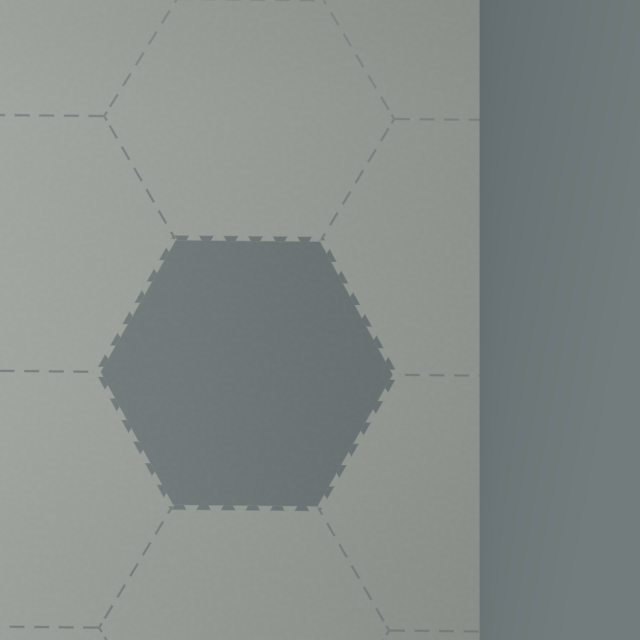
Reproduce this pattern procedurally as a three.js fragment shader.

```glsl
varying vec2 vUv;

#define CENTER vec2(0.3854, 0.4167)
#define TILT 0.01
#define PERIOD 0.0384
#define DASH_HALF 0.0115
#define LINE_HALF 0.0017
#define SOFT 0.0015
#define PANEL_X 0.7493
#define GRAIN 0.012

// Corners of the tile pattern, folded into one quadrant
const vec2 SIDE = vec2(0.2318, 0.0);
const vec2 SHOULDER = vec2(0.1146, 0.2100);
const vec2 OUTER = vec2(0.2266, 0.3997);
const vec2 TOP = vec2(0.1146, 0.5840);

float fill(float d) {
  return 1.0 - smoothstep(-SOFT, SOFT, d);
}

// Signed offset from the nearest repeat centre
float repeatAt(float t, float offset) {
  return mod(t - offset + 0.5 * PERIOD, PERIOD) - 0.5 * PERIOD;
}

float dashes(vec2 p, vec2 a, vec2 b, float offset) {
  float len = distance(a, b);
  vec2 dir = (b - a) / len;
  vec2 r = p - a;
  float t = dot(r, dir);
  float across = abs(dir.x * r.y - dir.y * r.x) - LINE_HALF;
  float along = abs(repeatAt(t, offset)) - DASH_HALF;
  along = min(along, abs(t) - 0.008);
  return max(max(across, along), max(-t, t - len));
}

float dovetail(float d, float t, float offset) {
  float flank = abs(repeatAt(t, offset)) - 0.009 - 0.5 * d;
  return max(abs(d) - 0.0042, flank);
}

// Solid hexagon with interlocking teeth on every edge
float toothedHex(vec2 p) {
  vec2 q = abs(p);
  vec2 edge = SHOULDER - SIDE;
  float len = length(edge);
  vec2 dir = edge / len;
  vec2 r = q - SIDE;
  float dSide = dot(r, vec2(dir.y, -dir.x));
  float dTop = q.y - SHOULDER.y;
  float t = dot(r, dir);
  float body = max(dSide, dTop) + 0.0032;
  float sideTeeth = max(dovetail(dSide, t, 0.018), max(-t, t - len));
  float topTeeth = max(dovetail(dTop, p.x, 0.0117), q.x - SHOULDER.x);
  return min(body, min(sideTeeth, topTeeth));
}

// Dashed outlines of the neighbouring tiles
float tileLines(vec2 p) {
  vec2 q = abs(p);
  float d = dashes(q, OUTER, SHOULDER, 0.0286);
  d = min(d, dashes(q, OUTER, TOP, 0.0286));
  d = min(d, dashes(q, OUTER, vec2(0.7, OUTER.y), 0.013));
  float spoke = max(dashes(q, SIDE, vec2(0.7, 0.0), 0.0273), SIDE.x + 0.008 - q.x);
  float cap = dashes(p, vec2(-TOP.x, TOP.y), TOP, TOP.x + 0.0117);
  return min(d, min(spoke, cap));
}

vec2 hash2(vec2 c) {
  return fract(sin(vec2(dot(c, vec2(127.1, 311.7)), dot(c, vec2(269.5, 183.3)))) * 43758.5);
}

float cellular(vec2 p) {
  vec2 cell = floor(p);
  float nearest = 2.0;
  for (int y = -1; y <= 1; y++) {
    for (int x = -1; x <= 1; x++) {
      vec2 c = cell + vec2(float(x), float(y));
      nearest = min(nearest, distance(p, c + hash2(c)));
    }
  }
  return nearest;
}

void main() {
  vec2 uv = vUv;
  vec2 p = uv - CENTER;
  p = vec2(p.x - TILT * p.y, p.y + TILT * p.x);

  // Softly lit paper
  float across = clamp(uv.x / PANEL_X, 0.0, 1.0);
  vec3 paper = mix(vec3(0.628, 0.649, 0.628), vec3(0.553, 0.575, 0.549), across);
  paper *= 1.0 - 0.035 * smoothstep(0.45, 0.0, uv.y) - 0.025 * smoothstep(0.8, 1.0, uv.y);

  // Tile outlines fade toward the top
  vec3 ink = mix(vec3(0.44, 0.465, 0.455), vec3(0.49, 0.51, 0.495), smoothstep(0.6, 1.0, uv.y));
  vec3 color = mix(paper, ink, 0.85 * fill(tileLines(p)));

  // Dark tile
  float tileLight = smoothstep(0.15, 0.62, uv.x);
  vec3 tile = mix(vec3(0.455, 0.482, 0.484), vec3(0.413, 0.443, 0.448), tileLight);
  color = mix(color, tile, fill(toothedHex(p)));

  // Fine surface grain
  float grain = cellular(uv * vec2(110.0, 130.0)) - 0.5;
  color += GRAIN * grain;

  // Smooth side panel, shaded near the paper
  float panelLight = clamp(0.75 * (uv.x - PANEL_X) / (1.0 - PANEL_X) + 0.55 * (1.0 - uv.y), 0.0, 1.0);
  vec3 panel = mix(vec3(0.395, 0.432, 0.442), vec3(0.452, 0.488, 0.492), panelLight);
  panel *= 1.0 - 0.03 * exp(-(uv.x - PANEL_X) * 60.0) * step(PANEL_X, uv.x);
  color = mix(panel, color, fill(uv.x - PANEL_X));

  gl_FragColor = vec4(color, 1.0);
}
```
